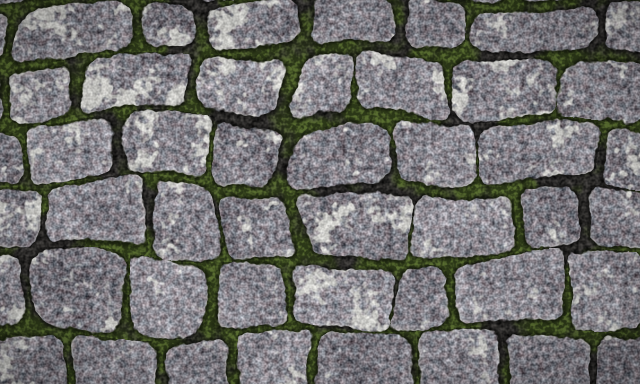
A Shadertoy shader for this texture:

```glsl
// Old granite cobbles in uneven rows, with moss and dark soil in the joints.
// Each stone is a rounded, slanted quad in a warped row grid; layers of
// gradient noise add the chipped edges, the grain and the pale lichen.

#define STONE_WIDTH 0.238
#define ROWS_NEAR 4.6
#define ROWS_FAR 1.1
#define JOINT_MIN 0.003
#define JOINT_VARY 0.017
#define CORNER_RADIUS 0.034
#define WARP 0.075
#define CHIPPING 0.011
#define GRAIN 0.44
#define LICHEN -0.03
#define MOSS 0.12
#define VIGNETTE 0.30

const vec3 GRANITE = vec3(0.505, 0.495, 0.525);
const vec3 PALE_LICHEN = vec3(0.81, 0.81, 0.79);
const vec3 SOIL = vec3(0.155, 0.15, 0.145);
const vec3 MOSS_DARK = vec3(0.15, 0.19, 0.08);
const vec3 MOSS_LIGHT = vec3(0.31, 0.38, 0.17);

vec2 hash2(vec2 p) {
    vec3 q = fract(p.xyx * vec3(0.1031, 0.1030, 0.0973));
    q += dot(q, q.yzx + 33.33);
    return fract((q.xx + q.yz) * q.zy);
}

float hash(vec2 p) { return hash2(p + 17.3).x; }

// Gradient noise, roughly -0.7 to 0.7
float cornerGradient(vec2 cell, vec2 offset) {
    float angle = 6.2832 * hash(cell);
    return dot(vec2(cos(angle), sin(angle)), offset);
}

float noise(vec2 p) {
    vec2 i = floor(p), f = p - i;
    vec2 u = f * f * f * (f * (f * 6.0 - 15.0) + 10.0);
    vec2 e = vec2(1, 0);
    return mix(mix(cornerGradient(i, f), cornerGradient(i + e, f - e), u.x),
               mix(cornerGradient(i + e.yx, f - e.yx), cornerGradient(i + e.xx, f - e.xx), u.x), u.y);
}

float fbm(vec2 p) {
    float sum = 0.0, amp = 0.75;
    for (int i = 0; i < 4; i++) {
        sum += amp * noise(p);
        p = mat2(1.6, 1.2, -1.2, 1.6) * p + 7.7;
        amp *= 0.6;
    }
    return sum;
}

// Jittered border between two stones of one row
float border(float column, float row) {
    return column + 0.46 * (hash(vec2(column, row) + 40.0) - 0.5);
}

// Depth inside the nearest stone (negative in the joints); also gives its id
float stoneDepth(vec2 p, out vec2 id) {
    p += WARP * vec2(noise(p * 2.6 + 3.1), noise(p * 2.1 + 21.7));
    float v = p.y * (ROWS_NEAR + ROWS_FAR * p.y) + 10.35;
    float rowScale = ROWS_NEAR + 2.0 * ROWS_FAR * p.y;
    float row = floor(v);
    float x = p.x / STONE_WIDTH + 20.0 + row * 0.43 + 0.4 * hash(vec2(row, 5.0));
    float column = floor(x);
    if (x < border(column, row)) column -= 1.0;
    else if (x >= border(column + 1.0, row)) column += 1.0;
    id = vec2(column, row);

    float left = border(column, row), right = border(column + 1.0, row);
    vec2 f = vec2((x - left) / (right - left), v - row) - 0.5;
    vec4 inset = JOINT_MIN + JOINT_VARY * vec4(hash2(id + 3.0), hash2(id + 61.0));
    vec4 slant = 0.034 * (vec4(hash2(id + 87.0), hash2(id + 29.0)) - 0.5);
    vec4 side = vec4((x - left) * STONE_WIDTH, (right - x) * STONE_WIDTH,
                     (v - row) / rowScale, (row + 1.0 - v) / rowScale);
    side -= inset + slant * f.yyxx;
    vec2 near = vec2(min(side.x, side.y), min(side.z, side.w));
    float radius = CORNER_RADIUS * (0.6 + 0.8 * hash(id + 9.0));
    float rounded = radius - length(max(radius - near, 0.0));
    return rounded + max(min(near.x, near.y) - radius, 0.0);
}

vec3 jointColor(vec2 p, float depth) {
    float tuft = noise(p * 75.0) + 0.7 * noise(p * 150.0);
    vec3 moss = mix(MOSS_DARK, MOSS_LIGHT, smoothstep(-0.35, 0.6, tuft + 0.5 * noise(p * 13.0)));
    vec3 soil = SOIL * (1.0 + 1.0 * tuft);
    float growth = smoothstep(-0.15, 0.2, fbm(p * 5.0 + 50.0) + MOSS);
    return mix(soil, moss, growth) * mix(0.55, 1.1, smoothstep(0.0, 0.014, -depth));
}

vec3 stoneColor(vec2 p, vec2 id, float depth) {
    float grain = 0.45 * noise(p * 42.0) + 0.6 * noise(p * 90.0) + 0.5 * noise(p * 170.0);
    float tone = 0.10 * (hash(id + 71.0) - 0.5) + 0.10 * noise(p * 8.0);
    vec3 color = GRANITE + tone + GRAIN * grain;
    color += vec3(0.05, -0.01, -0.02) * noise(p * 60.0 + 9.0);
    float bias = LICHEN + 0.3 * (hash(id + 13.0) - 0.5) + 0.26 * (p.y - 0.5) - 0.1 * (p.x - 0.83);
    float patches = fbm(p * 10.0 + id * 3.0) + 0.4 * noise(p * 65.0) + bias;
    color = mix(color, PALE_LICHEN * (1.0 + 0.3 * grain), 0.9 * smoothstep(0.12, 0.42, patches));
    float rim = exp(-depth / 0.005) * smoothstep(-0.2, 0.4, noise(p * 18.0 + 31.0));
    return mix(color, PALE_LICHEN, 0.65 * rim);
}

void mainImage(out vec4 fragColor, in vec2 fragCoord) {
    vec2 p = fragCoord / iResolution.y;
    float soft = max(1.0 / iResolution.y, 0.0025);
    vec2 id;
    float depth = stoneDepth(p, id);
    depth += CHIPPING * (noise(p * 15.0) + 0.5 * noise(p * 38.0) + 0.35 * noise(p * 85.0));
    vec3 color = mix(jointColor(p, depth), stoneColor(p, id, max(depth, 0.0)),
                     smoothstep(-soft, soft, depth));
    vec2 centered = fragCoord / iResolution.xy - 0.5;
    color *= 1.03 - VIGNETTE * pow(dot(centered, centered) * 2.0, 2.0);
    fragColor = vec4(clamp(color, 0.0, 1.0), 1.0);
}
```
